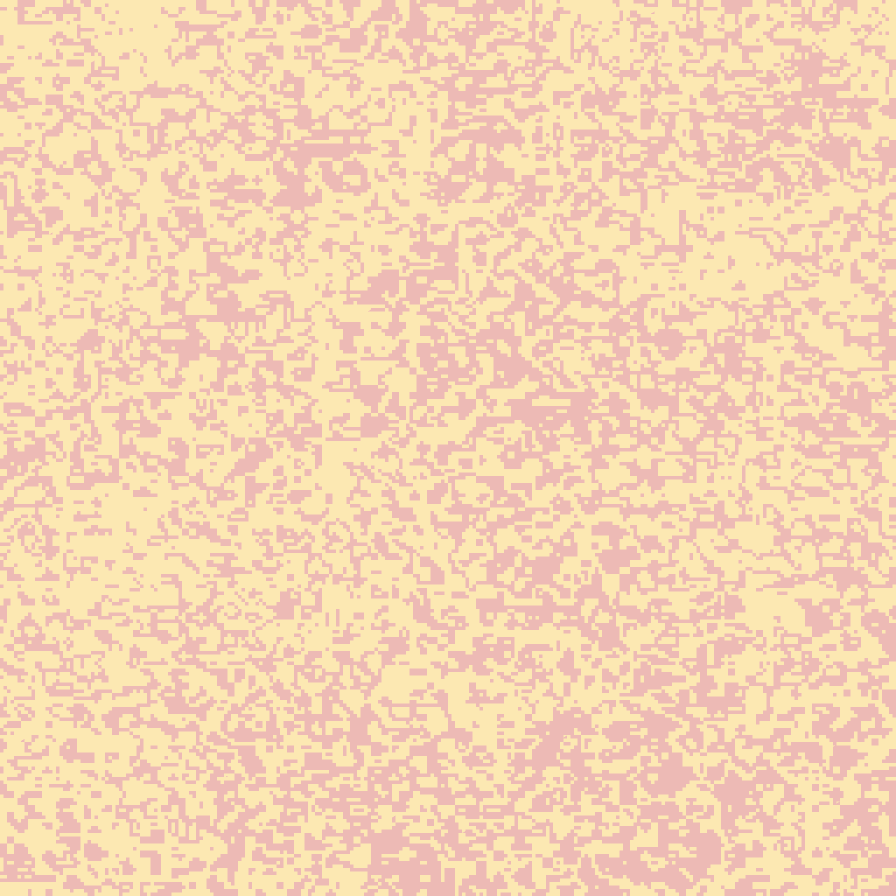
This texture is drawn by a WebGL 1 fragment shader. Its source:

```glsl
precision highp float;
uniform vec2 u_resolution;

float hash(vec2 p) {
  return fract(sin(dot(p, vec2(127.1, 311.7))) * 43758.5453);
}

float valueNoise(vec2 p) {
  vec2 i = floor(p), f = fract(p);
  f = f * f * (3.0 - 2.0 * f);
  return mix(mix(hash(i), hash(i + vec2(1.0, 0.0)), f.x),
             mix(hash(i + vec2(0.0, 1.0)), hash(i + vec2(1.0, 1.0)), f.x), f.y);
}

// Layered noise centred on zero, from broad swells down to fine grain
float layeredNoise(vec2 cell) {
  float sum = 0.0;
  float period = 24.0;
  for (int i = 0; i < 4; i++) {
    vec2 p = cell * vec2(0.88, 1.1) / period + float(i) * vec2(17.3, 41.9);
    sum += (valueNoise(p) - 0.5) * (7.0 - 0.08 * period);
    period *= 0.465;
  }
  return sum;
}

// 1 in the rose cells, 0 in the cream cells
float roseMask(vec2 uv) {
  vec2 cell = floor(uv * 256.0) + 0.5;

  // Contour bands give tangled worms, with solid patches on flat ground
  float bands = sin(layeredNoise(cell));

  // Broad patches and a slow drift towards the lower right
  float patches = valueNoise(cell / 19.0 + 73.0) + valueNoise(cell / 43.0 + 131.0) - 1.0;
  float drift = 0.4 * (0.5 - uv.y) + 0.25 * (uv.x - 0.5);
  return step(0.19, bands + 0.75 * patches + drift);
}

void main() {
  // Four samples per pixel smooth the cell edges
  float rose = 0.0;
  for (int y = 0; y < 2; y++) {
    for (int x = 0; x < 2; x++) {
      vec2 offset = (vec2(float(x), float(y)) - 0.5) * 0.5;
      rose += 0.25 * roseMask((gl_FragCoord.xy + offset) / u_resolution);
    }
  }
  vec3 creamColor = vec3(0.99, 0.91, 0.70);
  vec3 roseColor = vec3(0.93, 0.73, 0.71);
  gl_FragColor = vec4(mix(creamColor, roseColor, rose), 1.0);
}
```
